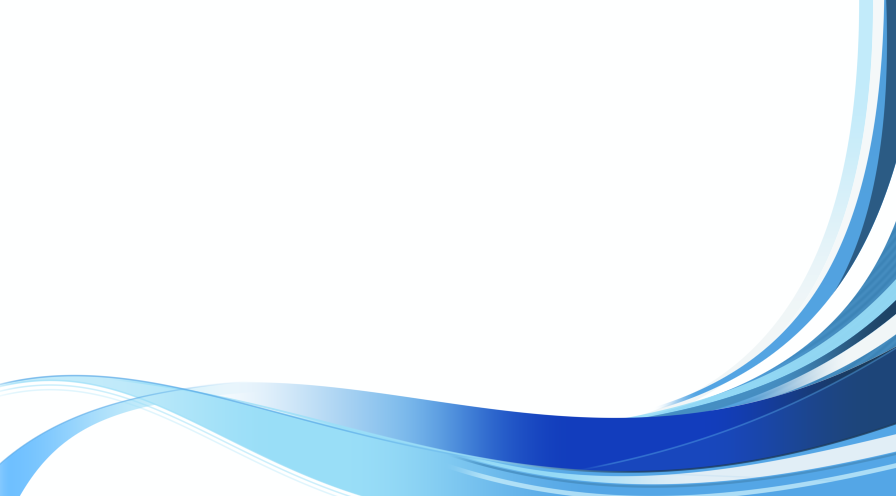
Write a Shadertoy shader that draws this background.

```glsl
// White backdrop framed by flowing blue ribbons that sweep up the right side.

// A cubic Bezier running left to right; the artboard has y pointing down.
struct Curve { vec2 a, b, c, d; };

const vec2 ARTBOARD = vec2(768.0, 426.0);
const float TIP_FADE = 40.0;   // length over which a ribbon emerges

const vec3 WHITE = vec3(0.995, 1.0, 1.0);
const vec3 MIST  = vec3(0.945, 0.965, 0.97);
const vec3 PALE  = vec3(0.76, 0.92, 0.98);
const vec3 CYAN  = vec3(0.60, 0.87, 0.97);
const vec3 SKY   = vec3(0.33, 0.65, 0.90);
const vec3 STEEL = vec3(0.27, 0.55, 0.75);
const vec3 ROYAL = vec3(0.07, 0.24, 0.74);
const vec3 NAVY  = vec3(0.10, 0.23, 0.36);

// Right sweep, from its outer edge inward
const Curve SWEEP_OUTER = Curve(vec2(430, 375), vec2(610, 370), vec2(745, 290), vec2(736, -30));
const Curve SWEEP_MIST  = Curve(vec2(430, 385), vec2(620, 372), vec2(757, 290), vec2(748, -30));
const Curve SWEEP_BLUE  = Curve(vec2(560, 350), vec2(690, 310), vec2(760, 210), vec2(758, -30));
const Curve SWEEP_DARK  = Curve(vec2(690, 285), vec2(745, 225), vec2(768, 120), vec2(758, -30));
const Curve GAP_TOP     = Curve(vec2(540, 358), vec2(680, 325), vec2(750, 240), vec2(780, 90));
const Curve GAP_BOTTOM  = Curve(vec2(540, 360), vec2(690, 330), vec2(760, 255), vec2(785, 130));
const Curve GLINT_TOP   = Curve(vec2(500, 365), vec2(640, 345), vec2(720, 300), vec2(785, 220));
const Curve GLINT_LOW   = Curve(vec2(500, 366), vec2(645, 350), vec2(725, 307), vec2(785, 240));
const Curve SLIT_TOP    = Curve(vec2(560, 365), vec2(660, 345), vec2(730, 305), vec2(785, 255));
const Curve SLIT_LOW    = Curve(vec2(560, 366), vec2(665, 350), vec2(735, 315), vec2(785, 274));
// Main wave
const Curve WAVE_TOP    = Curve(vec2(60, 360), vec2(290, 255), vec2(500, 460), vec2(790, 285));
const Curve WAVE_LOW    = Curve(vec2(90, 325), vec2(330, 350), vec2(480, 475), vec2(800, 352));
const Curve FOLD        = Curve(vec2(490, 405), vec2(600, 385), vec2(690, 350), vec2(790, 285));
// Left cyan ribbon and tail
const Curve CYAN_TOP    = Curve(vec2(-20, 336), vec2(130, 285), vec2(270, 395), vec2(520, 405));
const Curve CYAN_LOW    = Curve(vec2(-20, 338), vec2(130, 285), vec2(210, 435), vec2(420, 445));
const Curve TAIL_TOP    = Curve(vec2(-30, 430), vec2(30, 355), vec2(110, 335), vec2(240, 325));
const Curve TAIL_LOW    = Curve(vec2(5, 450), vec2(45, 360), vec2(100, 345), vec2(240, 335));
// Streaks under the wave
const Curve STREAK_TOP  = Curve(vec2(380, 385), vec2(520, 430), vec2(640, 405), vec2(800, 365));
const Curve STREAK_LOW  = Curve(vec2(380, 387), vec2(520, 434), vec2(650, 418), vec2(800, 380));

float pixelSize;

vec2 pointAt(Curve k, float t) {
    float s = 1.0 - t;
    return s*s*s*k.a + 3.0*s*s*t*k.b + 3.0*s*t*t*k.c + t*t*t*k.d;
}

vec2 tangentAt(Curve k, float t) {
    float s = 1.0 - t;
    return 3.0 * (s*s*(k.b - k.a) + 2.0*s*t*(k.c - k.b) + t*t*(k.d - k.c));
}

// Signed distance: positive below or to the right of the curve
float side(vec2 p, Curve k) {
    float t = 0.0, nearest = 1e9;
    for (int i = 0; i <= 10; i++) {
        vec2 r = p - pointAt(k, float(i) / 10.0);
        if (dot(r, r) < nearest) { nearest = dot(r, r); t = float(i) / 10.0; }
    }
    for (int i = 0; i < 4; i++) {
        vec2 v = tangentAt(k, t);
        float stepT = dot(p - pointAt(k, t), v) / dot(v, v);
        t = clamp(t + clamp(stepT, -0.05, 0.05), 0.0, 1.0);
    }
    vec2 r = p - pointAt(k, t), v = normalize(tangentAt(k, t));
    return v.x * r.y - v.y * r.x;
}

float cover(float d) { return smoothstep(-0.7, 0.7, d / pixelSize); }

void ribbon(inout vec3 col, vec2 p, Curve top, Curve low, vec3 ink, float alpha) {
    float tip = smoothstep(top.a.x, top.a.x + TIP_FADE, p.x);
    col = mix(col, ink, cover(side(p, top)) * cover(-side(p, low)) * tip * alpha);
}

void stroke(inout vec3 col, vec2 p, Curve k, float width, vec3 ink, float alpha) {
    float tip = smoothstep(k.a.x, k.a.x + TIP_FADE, p.x);
    col = mix(col, ink, cover(0.5 * width - abs(side(p, k))) * tip * alpha);
}

void mainImage(out vec4 fragColor, in vec2 fragCoord) {
    vec2 uv = fragCoord / iResolution.xy;
    vec2 p = vec2(uv.x, 1.0 - uv.y) * ARTBOARD;
    pixelSize = ARTBOARD.y / iResolution.y;
    vec3 col = WHITE;

    // Right sweep
    ribbon(col, p, SWEEP_OUTER, SWEEP_MIST, mix(PALE, MIST, smoothstep(60.0, 290.0, p.y)), 1.0);
    ribbon(col, p, SWEEP_MIST, SWEEP_BLUE, MIST, 0.8);
    ribbon(col, p, SWEEP_BLUE, GAP_TOP, mix(SKY, STEEL, 0.3 * uv.y), 1.0);
    ribbon(col, p, SWEEP_DARK, GAP_TOP, mix(STEEL, NAVY, 0.6), 1.0);
    float grain = 0.5 + 0.5 * sin(1.3 * side(p, GLINT_TOP));
    vec3 steel = mix(SKY, STEEL, smoothstep(580.0, 740.0, p.x)) - 0.035 * grain;
    ribbon(col, p, GAP_BOTTOM, WAVE_TOP, steel, 1.0);
    ribbon(col, p, GLINT_TOP, GLINT_LOW, CYAN, 0.9);
    ribbon(col, p, GLINT_LOW, SLIT_TOP, mix(STEEL, NAVY, smoothstep(660.0, 768.0, p.x)), 0.9);
    ribbon(col, p, SLIT_TOP, SLIT_LOW, MIST, smoothstep(620.0, 730.0, p.x));

    // Left tail and cyan ribbon
    ribbon(col, p, TAIL_TOP, TAIL_LOW, mix(SKY + 0.1, PALE, smoothstep(0.0, 130.0, p.x)),
           1.0 - smoothstep(110.0, 230.0, p.x));
    vec3 cyan = mix(mix(PALE, CYAN, smoothstep(80.0, 240.0, p.x)), SKY, smoothstep(290.0, 520.0, p.x));
    ribbon(col, p, CYAN_TOP, CYAN_LOW, cyan, 1.0);
    ribbon(col, p, WAVE_LOW, CYAN_LOW, cyan, smoothstep(200.0, 300.0, p.x));
    for (int i = 0; i < 3; i++)
        stroke(col, p - vec2(0.0, 4.0 * float(i)), CYAN_LOW, 1.3, CYAN, 0.7 - 0.2 * float(i));

    // Streaks under the wave
    ribbon(col, p, STREAK_TOP, STREAK_LOW, mix(CYAN, MIST, smoothstep(460.0, 600.0, p.x)), 0.9);
    stroke(col, p - vec2(0.0, 12.0), STREAK_LOW, 4.0, PALE, 0.8);
    stroke(col, p - vec2(0.0, 2.0), STREAK_LOW, 2.0, STEEL, 0.8);

    // Main wave, from clear at the left to navy at the right
    vec3 wave = mix(SKY, ROYAL, smoothstep(330.0, 490.0, p.x));
    wave = mix(wave, NAVY, smoothstep(600.0, 750.0, p.x));
    ribbon(col, p, WAVE_TOP, WAVE_LOW, wave, smoothstep(150.0, 440.0, p.x));
    ribbon(col, p, FOLD, WAVE_LOW, mix(ROYAL, STEEL, 0.4), 0.3);
    stroke(col, p, FOLD, 1.4, SKY, 0.45);
    stroke(col, p, WAVE_LOW, 1.6, mix(CYAN, NAVY, smoothstep(400.0, 560.0, p.x)), 0.8);
    stroke(col, p, CYAN_TOP, 1.3, SKY, 0.7 - 0.6 * smoothstep(250.0, 450.0, p.x));
    stroke(col, p, TAIL_TOP, 1.2, SKY, 0.6 - 0.6 * smoothstep(100.0, 220.0, p.x));

    fragColor = vec4(clamp(col, 0.0, 1.0), 1.0);
}
```
